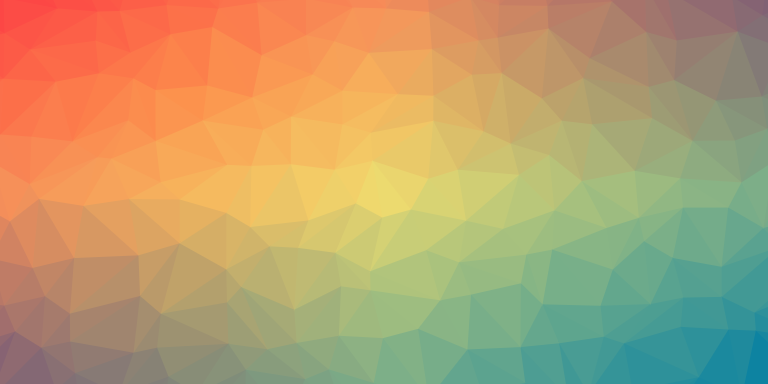
Reproduce this background procedurally as a Shadertoy shader.

```glsl
// Low-poly mesh of flat triangles over a warm-to-cool, two-axis colour gradient.

const float ROWS = 9.0;               // mesh cells along the canvas height
const vec2 JITTER = vec2(0.80, 0.74); // full range of vertex shift, in cells
const vec2 SEED = vec2(17.0, 43.0);   // picks the mesh variation

const vec3 RED    = vec3(0.99, 0.26, 0.27);
const vec3 ORANGE = vec3(0.99, 0.57, 0.30);
const vec3 YELLOW = vec3(0.94, 0.86, 0.43);
const vec3 GREEN  = vec3(0.45, 0.68, 0.54);
const vec3 BLUE   = vec3(0.02, 0.50, 0.64);

// Two random values in 0..1 for a grid point
vec2 hash22(vec2 p) {
    vec3 q = fract(p.xyx * vec3(0.1031, 0.1030, 0.0973));
    q += dot(q, q.yzx + 33.33);
    return fract((q.xx + q.yz) * q.zy);
}

// Piecewise linear ramp through the five colours
vec3 ramp(float t) {
    float s = clamp(t, 0.0, 1.0) * 4.0;
    vec3 c = mix(RED, ORANGE, min(s, 1.0));
    c = mix(c, YELLOW, clamp(s - 1.0, 0.0, 1.0));
    c = mix(c, GREEN, clamp(s - 2.0, 0.0, 1.0));
    return mix(c, BLUE, clamp(s - 3.0, 0.0, 1.0));
}

// Ramp from left to right averaged with ramp from top to bottom
vec3 gradient(vec2 uv) {
    return 0.5 * (ramp(uv.x) + ramp(1.0 - uv.y));
}

vec2 meshVertex(vec2 id) {
    return id + JITTER * (hash22(id + SEED) - 0.5);
}

float cross2(vec2 a, vec2 b) {
    return a.x * b.y - a.y * b.x;
}

float doubleArea(vec2 a, vec2 b, vec2 c) {
    return cross2(b - a, c - a);
}

// Signed distance to the line a-b, positive on its left
float edgeDistance(vec2 p, vec2 a, vec2 b) {
    return cross2(normalize(b - a), p - a);
}

// Flat colour of a counter-clockwise triangle, weighted by pixel coverage
vec4 facet(vec2 p, vec2 a, vec2 b, vec2 c, float pixelSize, vec2 extent) {
    float inside = min(edgeDistance(p, a, b),
                   min(edgeDistance(p, b, c), edgeDistance(p, c, a)));
    float coverage = clamp(0.5 + inside / pixelSize, 0.0, 1.0);
    vec2 middle = (a + b + c) / 3.0;
    return coverage * vec4(gradient(middle / extent), 1.0);
}

void mainImage(out vec4 fragColor, in vec2 fragCoord) {
    float pixelSize = ROWS / iResolution.y;
    vec2 p = fragCoord * pixelSize;
    vec2 extent = iResolution.xy * pixelSize;
    vec2 cell = floor(p);
    vec4 sum = vec4(0.0);

    // Shifted corners may reach into adjacent cells
    for (int y = -1; y <= 1; y++) {
        for (int x = -1; x <= 1; x++) {
            vec2 id = cell + vec2(x, y);
            vec2 a = meshVertex(id);
            vec2 b = meshVertex(id + vec2(1.0, 0.0));
            vec2 c = meshVertex(id + vec2(1.0, 1.0));
            vec2 d = meshVertex(id + vec2(0.0, 1.0));

            // Split along the diagonal that avoids slivers and folds
            float splitAC = min(doubleArea(a, b, c), doubleArea(a, c, d));
            float splitBD = min(doubleArea(a, b, d), doubleArea(b, c, d));
            if (splitAC > splitBD) {
                sum += facet(p, a, b, c, pixelSize, extent);
                sum += facet(p, a, c, d, pixelSize, extent);
            } else {
                sum += facet(p, a, b, d, pixelSize, extent);
                sum += facet(p, b, c, d, pixelSize, extent);
            }
        }
    }
    fragColor = vec4(sum.rgb / max(sum.a, 0.0001), 1.0);
}
```
